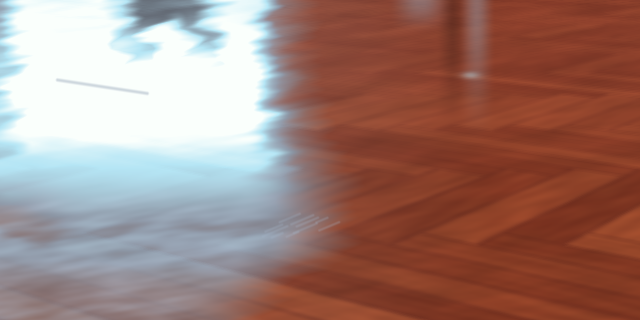
Reproduce this texture procedurally as a Shadertoy shader.

```glsl
const float HORIZON = 0.3125;     // height of the vanishing line above the canvas
const float ROW_DEPTH = 0.2304;   // ground depth of one herringbone row
const float ROW_PHASE = 4.17;
const float ROW_RUN = 0.88;       // sideways run of a plank across one row
const float PLANK_RATIO = 7.0;    // plank length over width
const float SEAM_WIDTH = 0.06;    // in plank widths
const float SOFTNESS = 0.009;     // focus blur, in canvas heights
const int TAPS = 3;
const int SCRATCHES = 10;

const vec3 WOOD_DARK = vec3(0.43, 0.165, 0.105);
const vec3 WOOD_LIGHT = vec3(0.66, 0.325, 0.19);
const vec3 WOOD_FAR = vec3(0.54, 0.245, 0.18);
const vec3 SEAM = vec3(0.38, 0.15, 0.11);
const vec3 HAZE = vec3(0.59, 0.65, 0.72);
const vec3 SKY = vec3(0.71, 0.90, 0.96);
const vec3 GLARE = vec3(0.98, 1.00, 0.99);

float hash(vec2 p) {
    vec3 q = fract(vec3(p.xyx) * 0.1031);
    q += dot(q, q.yzx + 33.33);
    return fract((q.x + q.y) * q.z);
}

float gradientDot(vec2 cell, vec2 offset) {
    float angle = 6.2832 * hash(cell);
    return dot(vec2(cos(angle), sin(angle)), offset);
}

float gradientNoise(vec2 p) {
    vec2 i = floor(p), f = fract(p);
    vec2 w = f * f * f * (f * (f * 6.0 - 15.0) + 10.0);
    vec2 e = vec2(1.0, 0.0);
    return mix(mix(gradientDot(i, f), gradientDot(i + e, f - e), w.x),
               mix(gradientDot(i + e.yx, f - e.yx), gradientDot(i + 1.0, f - 1.0), w.x), w.y);
}

// Soft interval: 1 between lo and hi
float band(float x, float lo, float hi, float blur) {
    return smoothstep(lo - blur, lo + blur, x) * (1.0 - smoothstep(hi - blur, hi + blur, x));
}

float segment(vec2 p, vec2 a, vec2 b) {
    vec2 d = b - a;
    return length(p - a - d * clamp(dot(p - a, d) / dot(d, d), 0.0, 1.0));
}

// Herringbone planks in perspective; rgb is wood, a is the plank's random tone
vec4 parquet(vec2 p) {
    float s = p.y + HORIZON;
    float row = 1.0 / (s * ROW_DEPTH) - ROW_PHASE;
    float run = p.x / (s * ROW_RUN);
    vec2 g = 0.5 * PLANK_RATIO * vec2(run + row, run - row);
    vec2 cell = floor(g), f = g - cell;
    float k = mod(cell.x - cell.y, 2.0 * PLANK_RATIO);
    bool rising = k < PLANK_RATIO;
    float stepIn = rising ? k : 2.0 * PLANK_RATIO - 1.0 - k;
    vec2 id = cell - (rising ? vec2(stepIn, 0.0) : vec2(0.0, stepIn));
    float along = stepIn + (rising ? f.x : f.y);
    float across = rising ? f.y : f.x;

    float tone = hash(id + (rising ? 60.0 : 117.0));
    float grain = gradientNoise(vec2(along * 0.6, across * 4.0) + id * 7.3);
    vec3 wood = mix(WOOD_DARK, WOOD_LIGHT, clamp(0.2 + 0.66 * tone + 0.25 * grain, 0.0, 1.0));
    float edge = min(min(across, 1.0 - across), min(along, PLANK_RATIO - along));
    wood = mix(SEAM, wood, 0.6 + 0.4 * smoothstep(0.0, SEAM_WIDTH * 2.0, edge));
    return vec4(mix(wood, WOOD_FAR, 0.6 * (1.0 - smoothstep(0.1, 0.75, p.y))), tone);
}

// Strength of the light on the varnish: 1 haze, 2 sky, 3 full glare
float gloss(vec2 p, float streak, float tone) {
    vec2 q = p + vec2(0.08, 0.05) * streak;
    float rim = mix(0.88, 0.99, smoothstep(0.2, 0.65, p.y)) - 0.25 * smoothstep(0.72, 1.0, p.y);
    float haze = 1.0 - smoothstep(rim - 0.2, rim + 0.2, q.x);
    haze *= mix(1.0, 0.62, smoothstep(0.74, 0.95, q.y));
    haze *= 1.0 - 0.35 * band(q.y, 0.6, 0.74, 0.06) * (1.0 - smoothstep(0.0, 0.3, p.x));
    haze *= 1.08 + 0.2 * (tone - 0.5) + 0.3 * streak;

    // Window panes joined by a bright sill, with a small lobe between them
    float low = 1.0 - smoothstep(0.34, 0.54, q.y);
    float panes = max(band(q.x, 0.04, 0.38, 0.05), band(q.x, 0.67, 0.83, 0.05)) * low;
    float sill = band(q.x, 0.04, 0.82, 0.06) * smoothstep(0.1, 0.25, q.y) * low;
    float lobe = 1.0 - smoothstep(0.4, 1.4, length((q - vec2(0.53, 0.16)) / vec2(0.07, 0.1)));
    float spill = band(q.x, -0.08, 0.85, 0.1) * (1.0 - smoothstep(0.5, 0.7, q.y));
    float veil = 0.14 * (1.0 - smoothstep(0.85, 1.6, p.x)) * (1.0 - 0.5 * p.y);
    return max(haze, veil) + 0.9 * spill * smoothstep(0.0, 0.25, p.y)
         + 1.8 * max(max(panes, sill), lobe);
}

void mainImage(out vec4 fragColor, in vec2 fragCoord) {
    // Two units wide, one high, measured down from the top
    vec2 p = fragCoord / iResolution.xy;
    p = vec2(2.0 * p.x, 1.0 - p.y);

    vec4 planks = vec4(0.0);
    for (int i = 0; i < TAPS * TAPS; i++) {
        vec2 tap = vec2(i % TAPS, i / TAPS) / float(TAPS - 1) - 0.5;
        planks += parquet(p + SOFTNESS * tap) / float(TAPS * TAPS);
    }
    float slant = p.y + 0.15 * p.x;
    float streak = gradientNoise(vec2(p.x * 4.0, slant * 20.0))
                 + 0.5 * gradientNoise(vec2(p.x * 9.0, slant * 50.0) + 19.0);
    vec3 color = planks.rgb * (1.0 + 0.1 * streak);

    // Tall faint reflections on the far floor
    float fade = 1.0 - smoothstep(0.02, 0.46, p.y);
    color *= 1.0 - 0.25 * fade * band(p.x, 1.39, 1.44, 0.03);
    color = mix(color, HAZE, 0.42 * fade * band(p.x, 1.46, 1.52, 0.03));
    color = mix(color, HAZE, 0.45 * band(p.x, 1.26, 1.37, 0.05) * (1.0 - smoothstep(0.0, 0.11, p.y)));
    vec2 glint = (p - vec2(1.47, 0.235)) * vec2(35.0, 90.0);
    color = mix(color, SKY, 0.4 * exp(-dot(glint, glint)));

    // Glare over the varnish
    float light = gloss(p, streak, planks.a);
    color = mix(color, HAZE * (0.98 + 0.12 * streak), clamp(light, 0.0, 1.0) * 0.95);
    color = mix(color, SKY, clamp(light - 1.0, 0.0, 1.0));
    color = mix(color, GLARE, clamp(light - 2.0, 0.0, 1.0));
    float shade = band(p.x, 0.4, 0.65, 0.05) * (1.0 - smoothstep(0.03, 0.17, p.y));
    color *= 1.0 - 0.3 * shade * clamp(2.0 - light, 0.0, 1.0);

    // Scuffs near the glare rim and one dark scratch inside it
    for (int i = 0; i < SCRATCHES; i++) {
        vec2 seed = vec2(float(i), 5.0);
        vec2 start = vec2(0.82 + 0.2 * hash(seed), 0.67 + 0.08 * hash(seed + 31.0));
        vec2 reach = vec2(0.06, -0.025) * (0.4 + hash(seed + 57.0));
        color = mix(color, HAZE * 1.1, 0.25 * (1.0 - smoothstep(0.0, 0.007, segment(p, start, start + reach))));
    }
    float scratch = segment(p, vec2(0.18, 0.25), vec2(0.46, 0.292));
    color = mix(color, HAZE, 0.45 * (1.0 - smoothstep(0.0, 0.009, scratch)));
    fragColor = vec4(clamp(color, 0.0, 1.0), 1.0);
}
```
